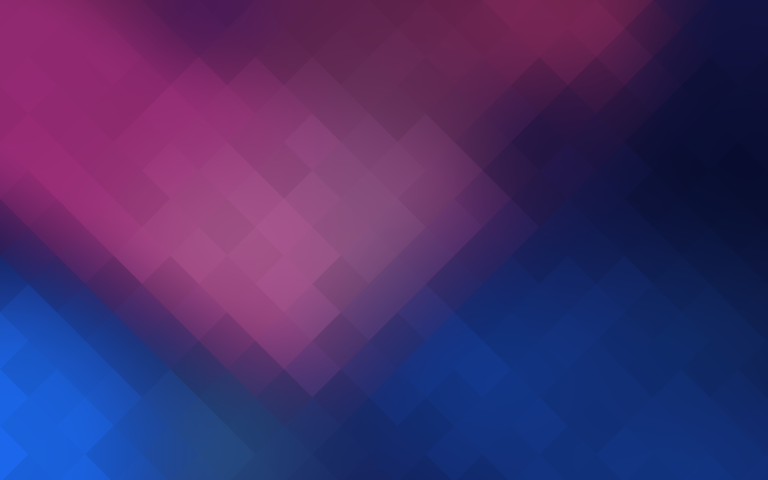
Reproduce this background procedurally as a Shadertoy shader.

```glsl
// Soft magenta, mauve and blue light fields meeting in a diagonal V,
// seen through a lattice of faint diamond facets. Each facet pulls the
// colour lookup toward its centre and adds a small random tint.

const float PITCH = 0.1183; // diamond width, in canvas heights

float hash(vec2 cell) {
    vec3 q = fract(vec3(cell.xyx) * vec3(0.1031, 0.103, 0.0973));
    q += dot(q, q.yzx + 33.33);
    return fract((q.x + q.y) * q.z);
}

// Squared distance from a centre, scaled by elliptical radii
float ellipse2(vec2 p, vec2 centre, vec2 radii) {
    vec2 q = (p - centre) / radii;
    return dot(q, q);
}

float glow(vec2 p, vec2 centre, vec2 radii) {
    return exp(-ellipse2(p, centre, radii));
}

// Like glow, but with a flat bright core
float pool(vec2 p, vec2 centre, vec2 radii) {
    float d = ellipse2(p, centre, radii);
    return exp(-d * d);
}

// Soft half plane on the side the normal points to
float halfPlane(vec2 p, vec2 point, vec2 normal, float softness) {
    return smoothstep(-softness, softness, dot(p - point, normalize(normal)));
}

vec3 coolField(vec2 p) {
    vec3 c = vec3(0.085, 0.08, 0.27);
    c = mix(c, vec3(0.03, 0.05, 0.18), glow(p, vec2(1.54, 0.6), vec2(0.3)));
    c = mix(c, vec3(0.055, 0.14, 0.34), glow(p, vec2(1.45, 0.27), vec2(0.3, 0.2)));
    c = mix(c, vec3(0.07, 0.21, 0.53), glow(p, vec2(1.04, 0.2), vec2(0.36, 0.26)));
    c = mix(c, vec3(0.065, 0.2, 0.5), glow(p, vec2(1.36, 0.02), vec2(0.42, 0.17)));
    c = mix(c, vec3(0.14, 0.27, 0.48), glow(p, vec2(0.46, 0.06), vec2(0.22, 0.25)));
    return mix(c, vec3(0.1, 0.38, 0.87), pool(p, vec2(0.0, 0.05), vec2(0.34, 0.36)));
}

vec3 warmField(vec2 p) {
    vec3 magenta = vec3(0.57, 0.16, 0.44);
    vec3 wine = vec3(0.36, 0.12, 0.29);
    vec3 c = mix(magenta, wine, halfPlane(p, vec2(0.29, 0.952), vec2(0.46, 0.89), 0.105));
    c = mix(c, vec3(0.3, 0.1, 0.34), glow(p, vec2(0.44, 0.99), vec2(0.15, 0.12)));
    c = mix(c, vec3(0.47, 0.145, 0.33), glow(p, vec2(1.14, 0.97), vec2(0.22, 0.15)));
    c = mix(c, vec3(0.17, 0.08, 0.27), glow(p, vec2(1.12, 0.7), vec2(0.16, 0.13)));
    c = mix(c, vec3(0.48, 0.31, 0.48), glow(p, vec2(0.75, 0.49), vec2(0.24, 0.32)));
    return mix(c, vec3(0.66, 0.34, 0.55), 0.9 * glow(p, vec2(0.5, 0.5), vec2(0.25, 0.18)));
}

// Warm light fills the V, cool light the rest
vec3 lightField(vec2 p) {
    float leftArm = halfPlane(p, vec2(0.0, 0.5625), vec2(0.527, 0.85), 0.12);
    float rightArm = halfPlane(p, vec2(0.69, 0.255), vec2(-0.677, 0.736), 0.17);
    float sideFade = 1.0 - smoothstep(1.27, 1.52, p.x);
    return mix(coolField(p), warmField(p), leftArm * rightArm * sideFade);
}

// Diagonal lattice coordinates: facet centres fall on integers
vec2 toLattice(vec2 p) {
    float drop = 1.0 - p.y;
    return vec2(p.x + drop, p.x - drop) / PITCH;
}

vec2 fromLattice(vec2 q) {
    return vec2(0.5 * PITCH * (q.x + q.y), 1.0 - 0.5 * PITCH * (q.x - q.y));
}

// Step from one facet to the next, smoothed across about a pixel
vec2 facetBlend(vec2 q, float blur) {
    return smoothstep(vec2(0.5 - blur), vec2(0.5 + blur), fract(q));
}

// Random value per facet in -1..1 with smoothed borders
float facetTint(vec2 q, float blur) {
    vec2 cell = floor(q);
    vec2 w = facetBlend(q, blur);
    float low = mix(hash(cell), hash(cell + vec2(1, 0)), w.x);
    float high = mix(hash(cell + vec2(0, 1)), hash(cell + vec2(1, 1)), w.x);
    return 2.0 * mix(low, high, w.y) - 1.0;
}

void mainImage(out vec4 fragColor, in vec2 fragCoord) {
    vec2 p = fragCoord / iResolution.y;
    p.x *= 1.6 * iResolution.y / iResolution.x; // keep the 8:5 layout
    vec2 q = toLattice(p);
    float blur = min(1.0 / (PITCH * iResolution.y), 0.5);

    // Facets are faint in the plain upper left corner
    float strength = 1.0 - 0.75 * glow(p, vec2(0.05, 0.95), vec2(0.35));
    vec2 centre = fromLattice(floor(q) + facetBlend(q, blur));
    vec3 colour = lightField(mix(p, centre, 0.35 * strength));

    // Fine facets over broader overlapping ones
    float tint = 0.04 * facetTint(q, blur);
    tint += 0.025 * facetTint(0.5 * q + 0.25, 0.5 * blur);
    colour *= 1.0 + strength * tint;

    fragColor = vec4(colour, 1.0);
}
```
